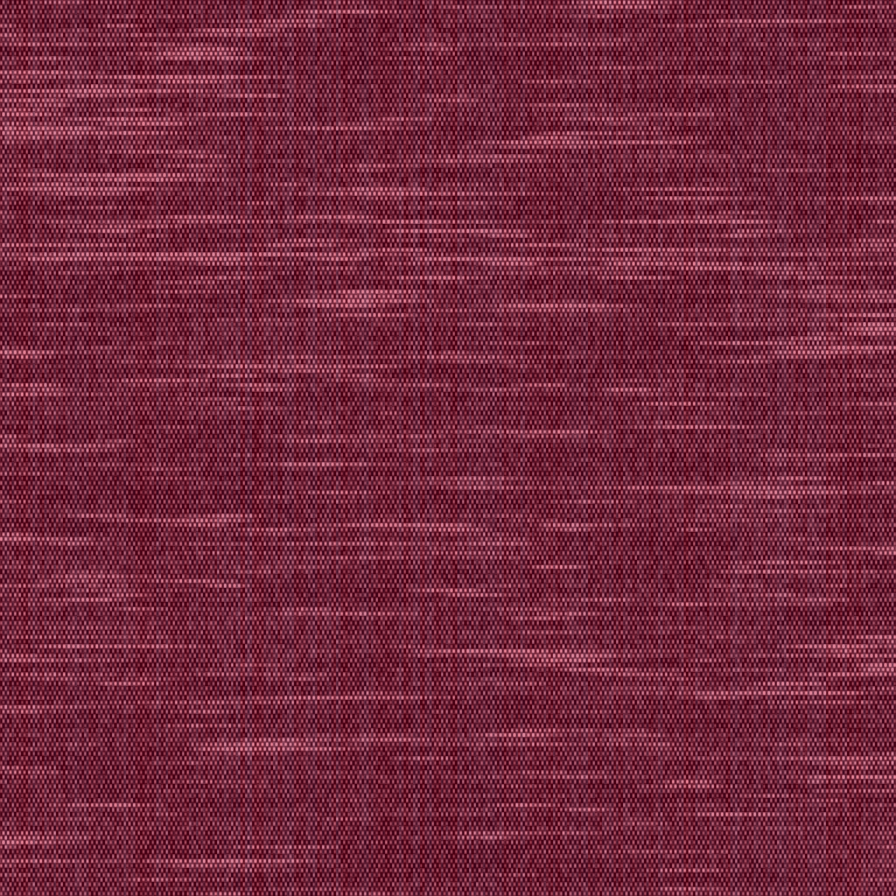
This texture is drawn by a Shadertoy shader. Its source:

```glsl
// Plain-woven burgundy cloth with pale horizontal slub streaks in the weft.

#define WARP_THREADS 384.0
#define WEFT_THREADS 192.0
#define WEAVE_DEPTH 0.46
#define ROW_GAP 0.22
#define GRAIN 0.32
#define SLUB_GAIN 0.62
#define BASE_TONE 0.34
#define DARK_DYE vec3(0.31, 0.03, 0.11)
#define PALE_DYE vec3(0.75, 0.44, 0.53)
#define COOL_TINT vec3(-0.07, 0.02, 0.04)
#define SAMPLES 3

const float PI = 3.14159;

float hash(vec2 p) {
    vec3 q = fract(vec3(p.xyx) * 0.1031);
    q += dot(q, q.yzx + 33.33);
    return fract((q.x + q.y) * q.z);
}

float valueNoise(vec2 p) {
    vec2 cell = floor(p);
    vec2 f = fract(p);
    f = f * f * (3.0 - 2.0 * f);
    float low = mix(hash(cell), hash(cell + vec2(1, 0)), f.x);
    float high = mix(hash(cell + vec2(0, 1)), hash(cell + vec2(1, 1)), f.x);
    return mix(low, high, f.y);
}

// Thick pale stretches: each weft thread has its own lengths, loosely grouped
float slub(vec2 uv, float row) {
    float shift = hash(vec2(row, 7.0)) * 40.0;
    float stretch = mix(7.0, 16.0, hash(vec2(row, 19.0)));
    float thread = valueNoise(vec2(uv.x * stretch + shift, row + 100.0));
    float group = valueNoise(vec2(uv.x * 8.0 + 20.0, uv.y * 70.0));
    float patches = valueNoise(uv * vec2(5.0, 22.0) + 60.0);
    float amount = 0.54 * thread + 0.34 * group + 0.12 * patches;
    return smoothstep(0.5, 0.88, amount);
}

vec3 cloth(vec2 uv) {
    vec2 threads = uv * vec2(WARP_THREADS, WEFT_THREADS);
    vec2 cell = floor(threads);

    // Alternating crossings: positive where the weft lies on top
    vec2 wave = sin(PI * threads);
    float over = wave.x * wave.y;
    float weftTop = 0.5 + 0.5 * over;
    float ridge = abs(wave.y);

    // Uneven dye in single crossings, whole warp threads and long weft runs
    float grain = hash(cell + 11.0) - 0.5;
    float warpTone = hash(vec2(cell.x, 311.0)) - 0.5;
    float weftTone = valueNoise(vec2(uv.x * 4.0, cell.y + 400.0)) - 0.5;

    float pale = slub(uv, cell.y) * (0.4 + 0.6 * ridge);
    float tone = BASE_TONE + WEAVE_DEPTH * over + GRAIN * grain;
    tone -= ROW_GAP * (1.0 - ridge);
    tone += 0.12 * warpTone + 0.14 * weftTone;
    tone += SLUB_GAIN * pale * (0.5 + 0.8 * weftTop);

    // Weft leans warm, the warp showing between it leans cool
    vec3 colour = mix(DARK_DYE, PALE_DYE, clamp(tone, -0.1, 1.25));
    return colour + COOL_TINT * (0.5 - weftTop + 0.8 * warpTone - 0.3 * pale);
}

void mainImage(out vec4 fragColor, in vec2 fragCoord) {
    // Average over the pixel to keep the fine weave smooth
    vec3 sum = vec3(0.0);
    for (int j = 0; j < SAMPLES; j++) {
        for (int i = 0; i < SAMPLES; i++) {
            vec2 offset = (vec2(i, j) + 0.5) / float(SAMPLES) - 0.5;
            sum += cloth((fragCoord + offset) / iResolution.xy);
        }
    }
    fragColor = vec4(sum / float(SAMPLES * SAMPLES), 1.0);
}
```
